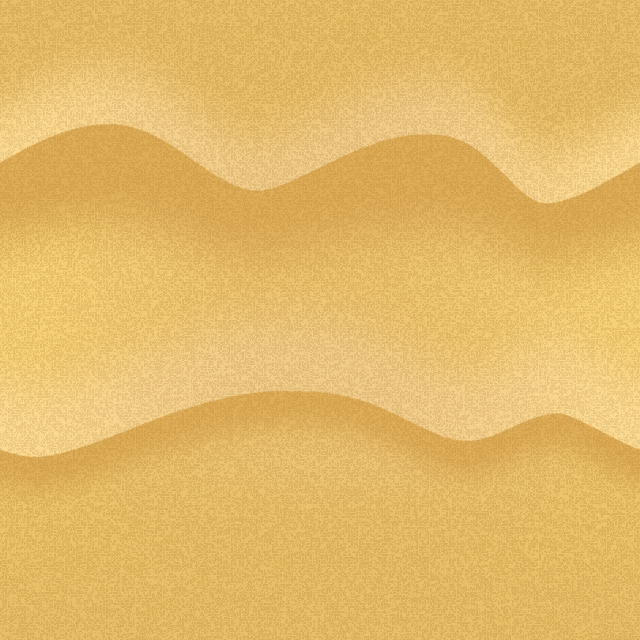
A WebGL 1 fragment shader for this background:

```glsl
#ifdef GL_FRAGMENT_PRECISION_HIGH
precision highp float;
#else
precision mediump float;
#endif
// Rolling desert dunes with two soft-lit crests and fine sandy grain.

uniform vec2 u_resolution;

#define SHADE vec3(0.845, 0.650, 0.320)
#define SAND vec3(0.882, 0.714, 0.377)
#define GOLD vec3(0.897, 0.732, 0.405)
#define PALE vec3(0.913, 0.763, 0.500)
#define SIDE_LIGHT vec3(0.036, 0.050, 0.030)
#define GRAIN_TINT vec3(0.065, 0.080, 0.075)
#define GRAIN_SCALE 235.0
#define GRAIN_MEAN 0.42

// Eased step from a to b; skew moves the steep part along the slope.
float slope(float x, float a, float b, float skew) {
  float t = pow(clamp((x - a) / (b - a), 0.0, 1.0), skew);
  return t * t * (3.0 - 2.0 * t);
}

// Crest heights, each repeating across the canvas width.
float farCrest(float x) {
  return 0.682
    + 0.124 * slope(x, -0.147, 0.169, 0.88)
    - 0.104 * slope(x, 0.169, 0.404, 1.12)
    + 0.088 * slope(x, 0.404, 0.664, 0.82)
    - 0.108 * slope(x, 0.664, 0.853, 1.40)
    + 0.124 * slope(x, 0.853, 1.169, 0.88);
}

float nearCrest(float x) {
  return 0.354
    - 0.068 * slope(x, -0.128, 0.059, 0.80)
    + 0.103 * slope(x, 0.059, 0.443, 0.82)
    - 0.078 * slope(x, 0.443, 0.729, 1.50)
    + 0.043 * slope(x, 0.729, 0.872, 1.00)
    - 0.068 * slope(x, 0.872, 1.059, 0.80);
}

// Gradient noise
vec2 gradient(vec2 cell) {
  vec3 q = fract(cell.xyx * vec3(0.1031, 0.1030, 0.0973));
  q += dot(q, q.yzx + 33.33);
  float angle = 6.2832 * fract((q.x + q.y) * q.z);
  return vec2(cos(angle), sin(angle));
}

float gradientNoise(vec2 p) {
  vec2 cell = floor(p);
  vec2 f = fract(p);
  vec2 w = f * f * (3.0 - 2.0 * f);
  vec2 e = vec2(1.0, 0.0);
  float low = mix(dot(gradient(cell), f),
                  dot(gradient(cell + e.xy), f - e.xy), w.x);
  float high = mix(dot(gradient(cell + e.yx), f - e.yx),
                   dot(gradient(cell + e.xx), f - e.xx), w.x);
  return mix(low, high, w.y);
}

// Light strands along the zero lines of the noise
float sandGrain(vec2 p) {
  float n = gradientNoise(p * GRAIN_SCALE + 7.3);
  return 1.0 - smoothstep(0.04, 0.24, abs(n));
}

void main() {
  vec2 uv = gl_FragCoord.xy / u_resolution;
  float pixel = 1.0 / u_resolution.y;
  float farY = farCrest(uv.x);
  float nearY = nearCrest(uv.x);
  float aboveFar = uv.y - farY;
  float aboveNear = uv.y - nearY;
  float side = pow(0.5 + 0.5 * cos(6.2832 * uv.x), 1.5);

  // Distant sand, pale toward the far crest
  float farHaze = 1.0 - smoothstep(0.02, 0.15, aboveFar);
  vec3 distant = mix(SAND, PALE, farHaze) + SIDE_LIGHT * side * farHaze;

  // Middle dune: shaded crest, golden slope, pale hollow
  float shadeEnd = mix(farY, 0.50, 0.5) + 0.002;
  float shaded = smoothstep(shadeEnd - 0.075, shadeEnd + 0.07, uv.y);
  float nearHaze = 1.0 - smoothstep(0.05, 0.17, aboveNear);
  vec3 middle = mix(GOLD, PALE, nearHaze) + SIDE_LIGHT * side;
  middle = mix(middle, SHADE, shaded);

  // Near dune: narrow shade with a faint glow below it
  float depth = -aboveNear;
  float crestShade = 1.0 - smoothstep(0.015, 0.09, depth);
  vec2 glowOffset = (uv - vec2(0.53, 0.285)) / vec2(0.26, 0.07);
  float glow = exp(-dot(glowOffset, glowOffset));
  vec3 front = mix(SAND, PALE, 0.35 * glow);
  front += 0.35 * SIDE_LIGHT * side * smoothstep(0.0, 0.3, uv.y);
  front = mix(front, SHADE, crestShade);

  // Layer the dunes with smooth crest edges
  vec3 color = mix(middle, distant, smoothstep(-pixel, pixel, aboveFar));
  color = mix(front, color, smoothstep(-pixel, pixel, aboveNear));

  // Grain, softer in the shade
  float lightness = smoothstep(0.64, 0.74, color.g);
  float strength = mix(0.65, 1.0, lightness);
  color += GRAIN_TINT * strength * (sandGrain(uv) - GRAIN_MEAN);
  gl_FragColor = vec4(clamp(color, 0.0, 1.0), 1.0);
}
```
